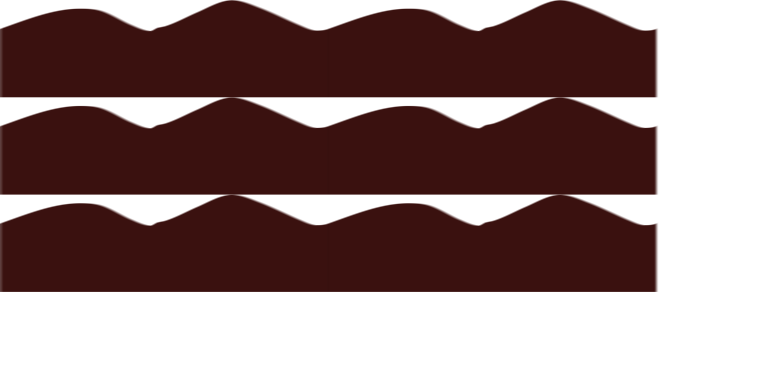
This pattern is drawn by a WebGL 1 fragment shader. Its source:

```glsl
precision highp float;

// Three stacked bands of dark rolling hills on white, two hill tiles per band.
// Each skyline is a chain of cubic Hermite spans between knots; a soft fringe
// widens on the slopes, and the strip ends fade at the left and right.

uniform vec2 u_resolution;

const float UNITS = 384.0;             // design units per canvas height
const float TILE_WIDTH = 328.2;
const float TILES_ACROSS = 2.0;
const float ROW_HEIGHT = 97.3;
const int ROWS = 3;

const vec3 HILL = vec3(0.227, 0.067, 0.059);
const vec3 PAPER = vec3(1.0);

const float FRINGE = 1.4;              // fringe width on level ground
const float FRINGE_RISE = 2.5;         // extra width per unit of rising slope
const float FRINGE_FALL = 5.5;         // extra width per unit of falling slope
const float END_FADE = 2.6;            // half width of the right end fade
const float START_WIDTH = 4.0;         // pale strip at the left end
const float START_PALE = 0.2;
const float SEAM_SHADE = 0.04;         // faint darkening where tiles join

// Skyline knots: x, depth below the row top, slope of the depth
const vec3 START      = vec3(0.0, 29.0, -0.35);
const vec3 LOW_CREST  = vec3(80.0, 8.7, 0.0);
const vec3 SHOULDER   = vec3(98.0, 10.2, 0.22);
const vec3 LOW_FLANK  = vec3(131.0, 25.0, 0.42);
const vec3 NOTCH      = vec3(150.0, 31.0, 0.05);
const vec3 LEDGE      = vec3(158.0, 27.8, -0.25);
const vec3 LEDGE_END  = vec3(166.0, 26.0, -0.32);
const vec3 HIGH_RISE  = vec3(197.0, 12.5, -0.43);
const vec3 HIGH_CREST = vec3(232.0, 0.3, 0.0);
const vec3 HIGH_FALL  = vec3(260.0, 8.0, 0.38);
const vec3 HIGH_FOOT  = vec3(300.0, 25.5, 0.42);
const vec3 VALLEY     = vec3(317.0, 30.6, 0.0);
const vec3 FINISH     = vec3(TILE_WIDTH, 29.0, -0.35);

// Cubic Hermite span between two knots
float span(float x, vec3 a, vec3 b) {
  float w = b.x - a.x;
  float t = clamp((x - a.x) / w, 0.0, 1.0);
  float s = 1.0 - t;
  return a.y * s * s * (1.0 + 2.0 * t) + b.y * t * t * (1.0 + 2.0 * s)
       + w * t * s * (a.z * s - b.z * t);
}

// Depth of the skyline below the top of its row
float skyline(float x) {
  x = mod(x, TILE_WIDTH);
  if (x < LOW_CREST.x)  return span(x, START, LOW_CREST);
  if (x < SHOULDER.x)   return span(x, LOW_CREST, SHOULDER);
  if (x < LOW_FLANK.x)  return span(x, SHOULDER, LOW_FLANK);
  if (x < NOTCH.x)      return span(x, LOW_FLANK, NOTCH);
  if (x < LEDGE.x)      return span(x, NOTCH, LEDGE);
  if (x < LEDGE_END.x)  return span(x, LEDGE, LEDGE_END);
  if (x < HIGH_RISE.x)  return span(x, LEDGE_END, HIGH_RISE);
  if (x < HIGH_CREST.x) return span(x, HIGH_RISE, HIGH_CREST);
  if (x < HIGH_FALL.x)  return span(x, HIGH_CREST, HIGH_FALL);
  if (x < HIGH_FOOT.x)  return span(x, HIGH_FALL, HIGH_FOOT);
  if (x < VALLEY.x)     return span(x, HIGH_FOOT, VALLEY);
  return span(x, VALLEY, FINISH);
}

void main() {
  float pixel = UNITS / u_resolution.y;
  float x = gl_FragCoord.x * pixel;
  float depth = UNITS - gl_FragCoord.y * pixel;

  // Skyline and its fringe
  float top = skyline(x);
  float slope = (skyline(x + 1.0) - skyline(x - 1.0)) * 0.5;
  float fringe = FRINGE + FRINGE_FALL * max(slope, 0.0)
               + FRINGE_RISE * max(-slope, 0.0);
  float soft = max(fringe, pixel);

  // Stacked rows, each with a soft top and a crisp base
  float cover = 0.0;
  for (int i = 0; i < ROWS; i++) {
    float d = depth - float(i) * ROW_HEIGHT;
    float ridge = smoothstep(-0.5, 0.5, (d - top) / soft);
    float base = clamp((ROW_HEIGHT - d) / pixel + 0.5, 0.0, 1.0);
    cover += ridge * base;
  }
  cover = min(cover, 1.0);

  // Ends of the strip
  float stripEnd = TILE_WIDTH * TILES_ACROSS;
  float fade = max(END_FADE, 0.5 * pixel);
  cover *= 1.0 - smoothstep(stripEnd - fade, stripEnd + fade, x);
  cover *= 1.0 - START_PALE * (1.0 - smoothstep(0.0, START_WIDTH, x));

  // Faint joint between tiles
  float joint = abs(mod(x + 0.5 * TILE_WIDTH, TILE_WIDTH) - 0.5 * TILE_WIDTH);
  vec3 hill = HILL * (1.0 - SEAM_SHADE * (1.0 - smoothstep(0.0, 2.0, joint)));

  gl_FragColor = vec4(mix(PAPER, hill, cover), 1.0);
}
```
